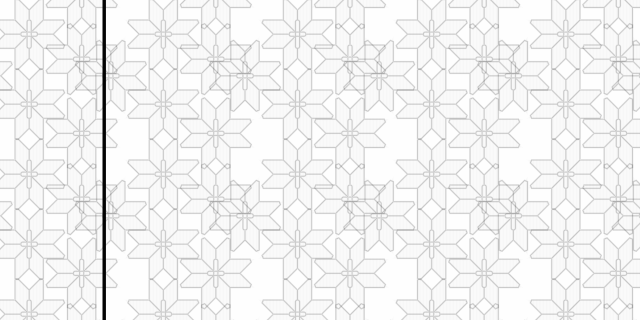
A Shadertoy shader for this pattern:

```glsl
// Pale lattice of interlocking eight-petalled stars in thin grey outline.
// Each star is folded to one octant and drawn from segment distances; five
// stars per cell wrap around, and their inks multiply where they overlap.

const float UNITS = 384.0;               // design units per canvas height
const vec2 PERIOD = vec2(161.0, 168.0);  // size of the repeating cell
const vec2 ORIGIN = vec2(35.0, 41.0);    // first star, from the top left

const float REACH = 46.0;      // centre to petal tip along the axis
const float PETAL = 17.0;      // petal width
const float TIP_CUT = 5.0;     // blunting of the tips
const vec2 PILL_WIDE = vec2(10.0, 2.5);
const vec2 PILL_TALL = vec2(2.5, 17.0);

const float LINE_HALF = 0.6;
const float LINE_TONE = 0.78;
const float FILL_TONE = 0.985;
const float HATCH_STEP = 4.0;
const float HATCH_DEPTH = 0.012;

const float BAR_X = 125.0;     // single upright black bar
const float BAR_HALF = 2.0;
const vec3 PAPER = vec3(0.996);
const vec3 BAR_INK = vec3(0.01);

// Star centres in one cell, relative to ORIGIN
const int STARS = 5;
const vec2 CENTRES[STARS] = vec2[STARS](
    vec2(0.0, 0.0), vec2(0.0, 84.0),
    vec2(63.0, 30.0), vec2(63.0, 119.0),
    vec2(98.0, 50.0));

float segmentDist(vec2 p, vec2 a, vec2 b) {
    vec2 ab = b - a;
    return length(p - a - ab * clamp(dot(p - a, ab) / dot(ab, ab), 0.0, 1.0));
}

float pillDist(vec2 p, vec2 halfSize) {
    float r = min(halfSize.x, halfSize.y);
    return length(max(abs(p) - halfSize + r, 0.0)) - r;
}

// Fold into the octant 0 <= y <= x
vec2 foldOctant(vec2 p) {
    p = abs(p);
    return p.x > p.y ? p : p.yx;
}

// Distance to the nearest drawn line of a star
float starLines(vec2 p) {
    vec2 q = foldOctant(p);
    vec2 corner = vec2(PETAL);
    vec2 notch = vec2(REACH - PETAL, 0.0);
    vec2 tipOuter = vec2(REACH - TIP_CUT, PETAL);
    vec2 tipInner = vec2(REACH, PETAL) - 0.7 * TIP_CUT;

    // Outline with blunt tips
    float d = segmentDist(q, corner, tipOuter);
    d = min(d, segmentDist(q, tipOuter, tipInner));
    d = min(d, segmentDist(q, tipInner, notch));

    // Seams between petals
    float axisStart = abs(p.x) > abs(p.y) ? PILL_WIDE.x : PILL_TALL.y;
    d = min(d, segmentDist(q, vec2(2.5), corner));
    d = min(d, segmentDist(q, vec2(axisStart, 0.0), notch));

    // Crossed loops at the centre
    d = min(d, abs(pillDist(p, PILL_WIDE)));
    return min(d, abs(pillDist(p, PILL_TALL)));
}

// Signed bound of the star body, negative inside
float starBody(vec2 p) {
    vec2 q = foldOctant(p);
    return max(q.y - PETAL, (q.x - q.y - REACH + PETAL) * 0.7071);
}

void mainImage(out vec4 fragColor, in vec2 fragCoord) {
    float pixel = UNITS / iResolution.y;
    vec2 p = fragCoord * pixel;
    p.y = UNITS - p.y;
    float soft = 0.9 * pixel;

    float body = 0.0;
    float ink = 1.0;
    for (int i = 0; i < STARS; i++) {
        vec2 local = mod(p - ORIGIN - CENTRES[i] + 0.5 * PERIOD, PERIOD) - 0.5 * PERIOD;
        float line = 1.0 - smoothstep(LINE_HALF - soft, LINE_HALF + soft, starLines(local));
        ink *= mix(1.0, LINE_TONE, line);
        body = max(body, 1.0 - smoothstep(-soft, soft, starBody(local)));
    }

    // Faint upright hatching within the star bodies
    float hatch = 0.5 + 0.5 * cos(6.28319 * p.x / HATCH_STEP);
    vec3 color = PAPER * mix(1.0, FILL_TONE - HATCH_DEPTH * hatch, body) * ink;

    // Bar over everything
    float bar = 1.0 - smoothstep(-0.5 * pixel, 0.5 * pixel, abs(p.x - BAR_X) - BAR_HALF);
    fragColor = vec4(mix(color, BAR_INK, bar), 1.0);
}
```
